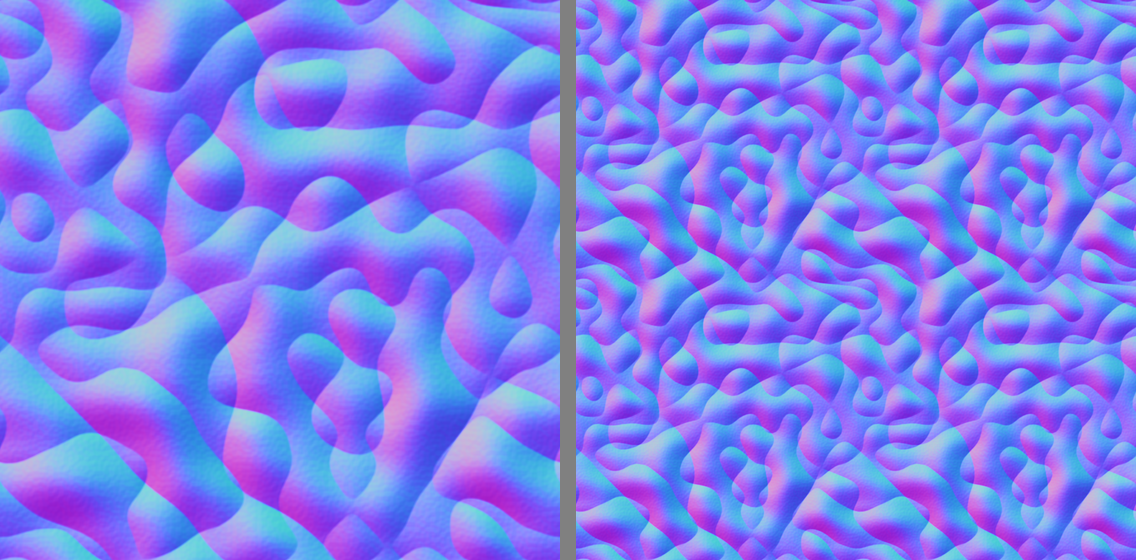
Left: one tile. Right: repeated 2 by 2.
This texture map is drawn by a three.js fragment shader. Its source:

```glsl
varying vec2 vUv;

const float BROAD_CELLS = 5.0;
const float SMALL_CELLS = 7.0;
const float GRAIN_CELLS = 110.0;
const float CREASE_WIDTH = 0.003;
const vec2 SLOPE_SCALE = vec2(1.0, -1.18);

float hash(vec2 p, float seed) {
  vec3 q = fract(vec3(p.xyx + seed) * vec3(0.1031, 0.1030, 0.0973));
  q += dot(q, q.yzx + 33.33);
  return fract((q.x + q.y) * q.z);
}

// Unit gradient at a lattice point, wrapped at the period
vec2 latticeGradient(vec2 cell, float period, float seed) {
  float angle = 6.28319 * hash(mod(cell, period), seed);
  return vec2(cos(angle), sin(angle));
}

// Tiling gradient noise: x is the value, yz the slope per cell
vec3 noiseSlope(vec2 p, float period, float seed) {
  vec2 cell = floor(p);
  vec2 f = fract(p);
  vec2 u = f * f * f * (f * (f * 6.0 - 15.0) + 10.0);
  vec2 du = 30.0 * f * f * (f * (f - 2.0) + 1.0);

  vec2 ga = latticeGradient(cell, period, seed);
  vec2 gb = latticeGradient(cell + vec2(1.0, 0.0), period, seed);
  vec2 gc = latticeGradient(cell + vec2(0.0, 1.0), period, seed);
  vec2 gd = latticeGradient(cell + vec2(1.0, 1.0), period, seed);

  float a = dot(ga, f);
  float b = dot(gb, f - vec2(1.0, 0.0));
  float c = dot(gc, f - vec2(0.0, 1.0));
  float d = dot(gd, f - vec2(1.0, 1.0));
  float k = a - b - c + d;

  float value = a + u.x * (b - a) + u.y * (c - a) + u.x * u.y * k;
  vec2 slope = ga + u.x * (gb - ga) + u.y * (gc - ga)
             + u.x * u.y * (ga - gb - gc + gd)
             + du * (u.yx * k + vec2(b, c) - a);
  return vec3(value, slope);
}

// Slope of abs(noise): the sign flips over a soft crease of even width
vec2 billowSlope(vec2 uv, float cells, vec2 offset, float seed) {
  vec3 n = noiseSlope(uv * cells + offset, cells, seed);
  float creaseDistance = n.x / (max(length(n.yz), 0.15) * cells);
  float side = 2.0 * smoothstep(-CREASE_WIDTH, CREASE_WIDTH, creaseDistance) - 1.0;
  return n.yz * side;
}

vec3 encodeNormal(vec2 slope) {
  return 0.5 + 0.5 * normalize(vec3(slope * SLOPE_SCALE, 1.0));
}

void main() {
  // Two overlapping layers of pillows
  vec2 slope = 0.40 * billowSlope(vUv, BROAD_CELLS, vec2(0.0), 3.0);
  slope += 0.36 * billowSlope(vUv, SMALL_CELLS, vec2(0.37, 0.61), 19.0);

  // Faint surface grain
  slope += 0.045 * noiseSlope(vUv * GRAIN_CELLS, GRAIN_CELLS, 41.0).yz;

  gl_FragColor = vec4(encodeNormal(slope), 1.0);
}
```
